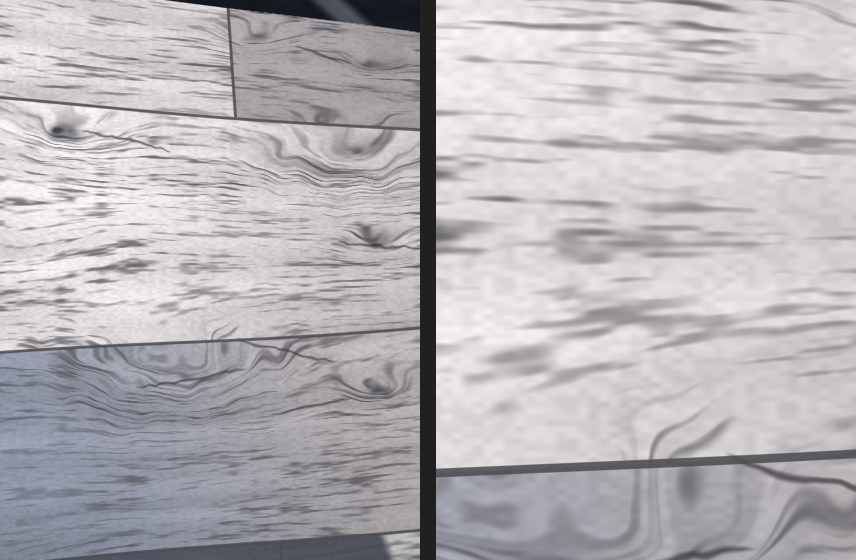
Left: the whole. Right: its middle third, enlarged.
A Shadertoy shader for this texture:

```glsl
#define PALE vec3(0.93, 0.91, 0.915)
#define COOL vec3(0.55, 0.58, 0.645)
#define WARM vec3(0.68, 0.66, 0.67)
#define GRAIN_INK vec3(0.29, 0.28, 0.30)
#define SEAM_INK vec3(0.30, 0.30, 0.32)
#define VOID_INK vec3(0.07, 0.08, 0.11)
#define SEAM_WIDTH 0.0026
#define ASPECT 0.75
#define PORE_DEPTH 0.72

// Seams as (height at the left edge, slope), from bottom to top
const vec2 seams[4] = vec2[4](vec2(-0.011, 0.067), vec2(0.368, 0.047),
                              vec2(0.823, -0.057), vec2(1.044, -0.105));
// Knots: x, y, radius, darkness
const vec4 knots[7] = vec4[7](
    vec4(0.15, 0.765, 0.033, 0.85), vec4(0.90, 0.563, 0.020, 0.60),
    vec4(0.90, 0.300, 0.023, 0.80), vec4(0.61, 0.933, 0.020, 0.45),
    vec4(0.89, 0.888, 0.016, 0.85), vec4(0.83, 0.710, 0.046, 0.0),
    vec4(0.43, 0.320, 0.055, 0.0));
// Cracks: both end points
const vec4 cracks[6] = vec4[6](
    vec4(0.32, 0.308, 0.59, 0.343), vec4(0.64, 0.260, 0.84, 0.286),
    vec4(0.19, 0.770, 0.41, 0.732), vec4(0.56, 0.395, 0.80, 0.355),
    vec4(0.80, 0.568, 1.02, 0.555), vec4(0.70, 0.915, 0.84, 0.890));

float hash(vec2 p) {
    return fract(sin(dot(p, vec2(127.1, 311.7))) * 43758.5453);
}

float noise(vec2 p) {
    vec2 i = floor(p), f = fract(p);
    f = f * f * (3.0 - 2.0 * f);
    return mix(mix(hash(i), hash(i + vec2(1, 0)), f.x),
               mix(hash(i + vec2(0, 1)), hash(i + vec2(1, 1)), f.x), f.y);
}

float lineMask(float d, float width, float aa) {
    return 1.0 - smoothstep(width - aa, width + aa, abs(d));
}

// Tapered, slightly ragged crack
float crackMask(vec2 p, vec4 c, float aa) {
    vec2 a = c.xy * vec2(ASPECT, 1), b = c.zw * vec2(ASPECT, 1);
    p.y += 0.010 * (noise(p * 22.0) - 0.5) + 0.004 * (noise(p * 90.0) - 0.5);
    float t = clamp(dot(p - a, b - a) / dot(b - a, b - a), 0.0, 1.0);
    float width = 0.0035 * sqrt(t * (1.0 - t)) + 0.0002;
    return lineMask(length(p - a - t * (b - a)), width, aa + 0.001) * smoothstep(0.0, 0.2, t * (1.0 - t) * 4.0);
}

void mainImage(out vec4 fragColor, in vec2 fragCoord) {
    vec2 uv = fragCoord / iResolution.xy;
    vec2 p = uv * vec2(ASPECT, 1);
    float aa = 0.8 / iResolution.y;

    // Find the plank row and its seams
    int row = 0;
    float seam = 0.0, low = -0.3, high = 0.0;
    for (int i = 0; i < 4; i++) {
        float y = seams[i].x + seams[i].y * uv.x + 0.003 * sin(uv.x * 5.0 + float(i));
        if (uv.y > y) { row = i + 1; low = y; }
        else if (row == i) high = y;
        if (i < 3) seam = max(seam, lineMask(uv.y - y, SEAM_WIDTH, aa));
    }
    float v = row > 3 ? 0.0 : (uv.y - low) / (high - low);
    float joint = row == 3 ? 0.561 - 0.018 * v : 0.67;
    bool rightBoard = uv.x > joint;
    if (row == 3 || row == 0) seam = max(seam, lineMask((uv.x - joint) * ASPECT, SEAM_WIDTH, aa));

    // Bend the grain around the knots
    float height = row == 1 ? 0.38 : row == 2 ? 0.44 : 0.21;
    float h = v * height + 0.035 * (noise(p * vec2(4, 7) + float(row) * 5.0) - 0.5);
    float swirl = 0.0, core = 0.0;
    for (int i = 0; i < 7; i++) {
        vec4 k = knots[i];
        vec2 d = (p - k.xy * vec2(ASPECT, 1)) / (k.z * vec2(2.1, 1));
        d += 0.5 * (vec2(noise(p * 28.0), noise(p * 28.0 + 9.0)) - 0.5);
        float bump = exp(-0.5 * dot(d, d));
        h += 2.0 * k.z * bump;
        swirl = max(swirl, bump);
        core = max(core, k.w * exp(-6.0 * dot(d, d)) * (0.5 + noise(p * vec2(60, 130))));
    }
    vec2 g = vec2(p.x, h + float(row) * 3.0 + (rightBoard && row == 3 ? 1.7 : 0.0));

    // Fine pores, broad streaks and worn patches
    float fine = 0.5 * noise(g * vec2(17, 165)) + 0.3 * noise(g * vec2(55, 310)) + 0.2 * noise(g * vec2(5, 70));
    float wear = 0.6 * noise(g * vec2(3, 13)) + 0.4 * noise(p * vec2(11, 19) + 3.0);
    float pores = smoothstep(0.46, 0.82, fine) * mix(0.35, 1.25, wear);
    float rings = smoothstep(0.52, 0.85, noise(g * vec2(7, 125))) * swirl;
    float streak = noise(g * vec2(2.5, 32)) - 0.5;
    float speckle = noise(p * vec2(160, 270)) - 0.5;

    // Board tone and daylight falling from the left
    vec3 col = PALE;
    if (row == 1) {
        col = mix(COOL, WARM, smoothstep(0.05, 0.95, uv.x + 0.3 * (v - 0.5)));
        col *= 1.0 + 0.09 * smoothstep(0.6, 1.0, v) - 0.08 * smoothstep(0.3, 0.0, v);
    } else if (row == 2) {
        float glow = exp(-5.0 * dot(uv - vec2(0.25, 0.59), uv - vec2(0.25, 0.59)));
        col = mix(mix(PALE, WARM, 0.55), PALE * 1.03, glow);
        col *= 1.0 - 0.12 * smoothstep(0.35, 0.0, v) * smoothstep(0.1, 0.9, uv.x);
    } else if (row == 3) {
        col = rightBoard ? WARM * mix(1.08, 0.92, uv.x) : PALE * mix(0.95, 0.87, uv.x);
    } else if (row == 0) {
        col = mix(vec3(0.31, 0.32, 0.36), vec3(0.75), smoothstep(0.92, 0.95, uv.x + uv.y * 0.5));
    }
    col *= 1.0 + 0.15 * streak + 0.09 * speckle - 0.12 * (wear - 0.5);
    col = mix(col, GRAIN_INK, clamp(PORE_DEPTH * pores + 0.45 * rings, 0.0, 0.85));

    // Knots, cracks and seams
    col = mix(col, VOID_INK + 0.12, clamp(core, 0.0, 0.9));
    for (int i = 0; i < 6; i++) col = mix(col, GRAIN_INK * 0.85, 0.75 * crackMask(p, cracks[i], aa));
    col = mix(col, SEAM_INK, 0.88 * seam);

    // Dark gap beyond the top edge
    float edge = seams[3].x + seams[3].y * uv.x + 0.003 * sin(uv.x * 5.0 + 3.0);
    float glint = lineMask(uv.x - 0.78 - 1.5 * (1.0 - uv.y), 0.035, 0.02);
    vec3 gap = VOID_INK + 0.22 * glint + 0.03 * noise(p * 40.0);
    col = mix(col, gap, smoothstep(-aa, aa, uv.y - edge));

    fragColor = vec4(clamp(col, 0.0, 1.0), 1.0);
}
```
